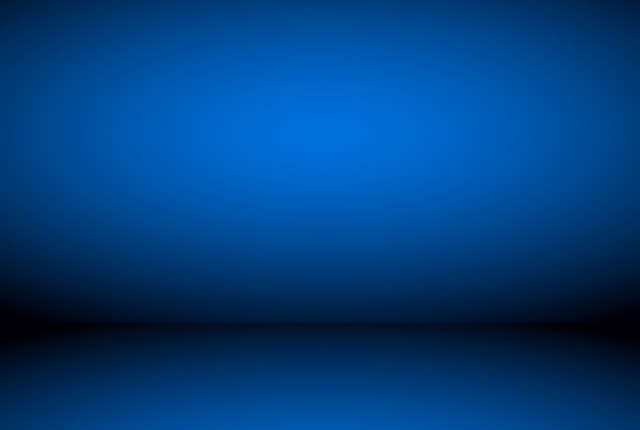
Write a Shadertoy shader that draws this background.

```glsl
// An empty blue studio: a back wall lit by a wide elliptical glow meets
// a dark horizon, below which the floor brightens towards the viewer.
// Both surfaces share one radial falloff and one two-colour ramp.

const vec3 SHADOW_BLUE = vec3(0.0, 0.0, 0.025);
const vec3 GLOW_BLUE = vec3(0.0, 0.44, 0.86);

const float HORIZON = 0.25;
const float FALLOFF_POWER = 1.55;
const float FALLOFF_STRENGTH = 0.45;

// Brightness of an elliptical glow, from 1 at its centre down to 0.
float ellipseGlow(vec2 point, vec2 center, vec2 radius) {
    float reach = length((point - center) / radius);
    return clamp(1.0 - FALLOFF_STRENGTH * pow(reach, FALLOFF_POWER), 0.0, 1.0);
}

// Colour of a surface for a given brightness.
vec3 shade(float light) {
    return mix(SHADOW_BLUE, GLOW_BLUE, light);
}

void mainImage(out vec4 fragColor, in vec2 fragCoord) {
    vec2 uv = fragCoord / iResolution.xy;
    float pixel = 1.0 / iResolution.y;

    // Back wall, with the glow above the middle.
    float wall = ellipseGlow(uv, vec2(0.505, 0.69), vec2(0.50, 0.31));

    // Floor, lit from below the lower edge.
    float ground = ellipseGlow(uv, vec2(0.505, -0.17), vec2(0.515, 0.277));

    // Join the two along a crisp, smoothed horizon.
    float aboveHorizon = smoothstep(HORIZON - pixel, HORIZON + pixel, uv.y);
    vec3 color = shade(mix(ground, wall, aboveHorizon));

    fragColor = vec4(color, 1.0);
}
```
